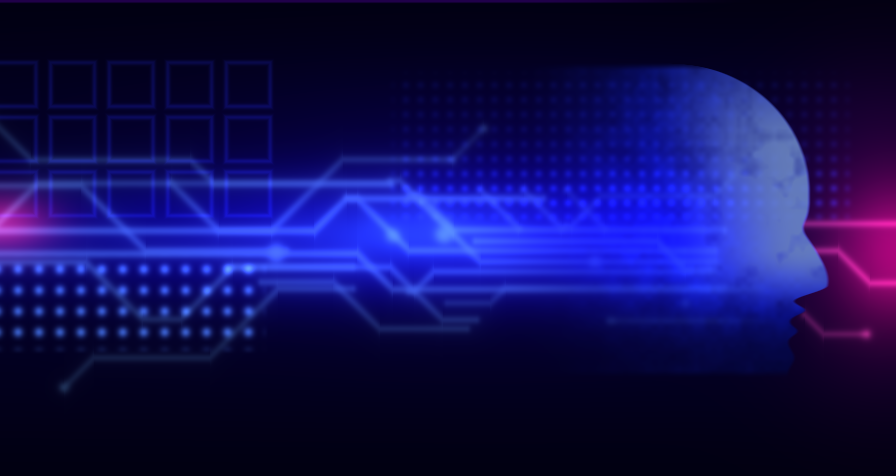
Write a WebGL 2 fragment shader that draws this background.

```glsl
#version 300 es
precision highp float;
// A glowing blue circuit band runs into a generic head silhouette in profile.
// Traces are level lines with 45 degree jogs; the profile is an ellipse joined
// to smooth bumps. Space is 100 units high, with the origin at the lower left.
uniform vec2 u_resolution;
out vec4 fragColor;

float hash(vec2 p) {
    vec3 q = fract(vec3(p.xyx) * 0.1031);
    q += dot(q, q.yzx + 33.33);
    return fract((q.x + q.y) * q.z);
}

float noise(vec2 p) {
    vec2 i = floor(p), f = fract(p);
    f = f * f * (3.0 - 2.0 * f);
    return mix(mix(hash(i), hash(i + vec2(1, 0)), f.x),
               mix(hash(i + vec2(0, 1)), hash(i + 1.0), f.x), f.y);
}

// Elliptical Gaussian spot
float glow(vec2 p, vec2 center, vec2 radius) {
    vec2 d = (p - center) / radius;
    return exp(-dot(d, d));
}

float bump(float v, float center, float width) {
    float d = (v - center) / width;
    return exp(-d * d);
}

// Soft-edged rectangle: 1 inside, 0 outside
float box(vec2 p, vec2 low, vec2 high, float soft) {
    vec2 m = smoothstep(low - soft, low + soft, p) * (1.0 - smoothstep(high - soft, high + soft, p));
    return m.x * m.y;
}

// Level line over a span of x; each jog holds its start x and its rise
float trace(vec2 p, vec2 span, float y, vec2 jogA, vec2 jogB) {
    vec2 start = vec2(jogA.x, jogB.x), rise = vec2(jogA.y, jogB.y);
    vec2 run = clamp(p.x - start, vec2(0), abs(rise));
    float dy = p.y - y - dot(run, sign(rise));
    vec2 sloped = step(0.01, run) * step(run, abs(rise) - 0.01);
    dy *= mix(1.0, 0.707, max(sloped.x, sloped.y));
    float d = length(vec2(max(max(span.x - p.x, p.x - span.y), 0.0), dy));
    return 0.6 * exp(-d * d / 0.7) + 0.2 * exp(-d * 0.65);
}

// Right-hand outline of the head at height y
float profile(float y) {
    float h = (y - 59.6) / 27.0;
    float skull = 141.0 + 28.9 * sqrt(max(0.0, 1.0 - h * h));
    float nose = 6.7 * (1.0 - smoothstep(40.0, 53.0, y)) * smoothstep(36.5, 40.0, y);
    float lips = 3.0 * bump(y, 34.8, 1.3) + 2.0 * bump(y, 30.4, 1.3);
    float face = 165.3 + 4.6 * smoothstep(27.0, 58.0, y) + nose + lips
               + 1.5 * bump(y, 24.8, 2.2) - 0.9 * bump(y, 52.0, 2.5);
    return y > 59.6 ? skull : face;
}

float circuit(vec2 p) {
    vec2 none = vec2(0);
    float t = trace(p, vec2(0, 82), 73.0, vec2(0, -6.6), vec2(40, -5));
    t += trace(p, vec2(36, 95), 61.5, vec2(36, -10), vec2(57, 15));
    t += 0.6 * trace(p, vec2(95, 101.6), 66.4, vec2(95, 6.6), none);
    t += trace(p, vec2(0, 82), 53.5, vec2(0, 8), none);
    t += trace(p, vec2(0, 60), 61.0, vec2(17, -13.7), none);
    t += 1.3 * trace(p, vec2(0, 114), 51.5, vec2(66, 6.8), none);
    t += trace(p, vec2(73, 150), 58.3, vec2(75, -11), none);
    t += trace(p, vec2(82, 150), 62.0, vec2(84, -17), none);
    t += trace(p, vec2(86, 152), 59.0, vec2(88, -7.3), none);
    t += 1.3 * trace(p, vec2(0, 160), 46.7, vec2(75, -7.5), none);
    t += trace(p, vec2(48, 100), 43.8, vec2(82, -11), none);
    t += trace(p, vec2(86, 150), 38.7, vec2(87, 4.2), none);
    t += trace(p, vec2(55, 98), 40.7, vec2(70, -9.8), none);
    t += 0.7 * trace(p, vec2(94, 152), 36.3, vec2(103, 3.2), none);
    t += trace(p, vec2(0, 74), 44.9, vec2(18, -12), vec2(38, 11));
    t += trace(p, vec2(13.5, 74), 18.6, vec2(13.5, 6.2), vec2(44, 14.5));
    t += trace(p, vec2(100, 149), 49.3, vec2(138, -6), none);
    t += 0.7 * trace(p, vec2(128, 167), 32.6, none, none);
    t += 0.7 * trace(p, vec2(119, 160), 52.5, vec2(120, 6.3), vec2(150, 9));
    for (float x = 101.0; x < 122.0; x += 9.0)
        t += 0.6 * trace(p, vec2(x, x + 8.0), 60.0, vec2(x, -8), none);
    // Solder points
    t += 1.8 * glow(p, vec2(58, 46.7), vec2(1.5, 1.8)) + glow(p, vec2(82.5, 50.5), vec2(1.4));
    t += 1.5 * glow(p, vec2(93.3, 50.7), vec2(1.7)) + glow(p, vec2(125, 45), vec2(1.3));
    t += glow(p, vec2(13.5, 18.6), vec2(1.2)) + 0.6 * glow(p, vec2(101.6, 73), vec2(1));
    return t + 0.6 * glow(p, vec2(144, 36.3), vec2(1)) + 0.6 * glow(p, vec2(128.5, 32.6), vec2(1));
}

void main() {
    vec2 p = gl_FragCoord.xy / u_resolution * vec2(188.2, 100);
    float inside = 1.0 - smoothstep(-0.5, 0.5, p.x - profile(p.y));
    float head = inside * smoothstep(20.5, 22.5, p.y) * (1.0 - smoothstep(85.0, 87.0, p.y));

    // Navy ground and the blue energy band
    float band = bump(p.y, 50.0, 13.0) * mix(0.55, 1.0, bump(p.x, 92.0, 48.0)) * inside;
    vec3 color = vec3(0.008, 0, 0.115) + vec3(0.02, 0, 0.17) * glow(p, vec2(103, 57), vec2(72, 25));
    color += vec3(0.04, 0.02, 0.6) * band;
    color += vec3(0.09, 0.22, 0.2) * glow(p, vec2(87, 51), vec2(22, 6));

    // Square outlines and dot lattices
    vec2 cell = abs(mod(p - vec2(-3.2, 76.5), vec2(12.3, 11.5)) - vec2(6.15, 5.75));
    float frame = bump(max(cell.x, cell.y), 4.6, 0.5) * box(p, vec2(-9, 54), vec2(58, 88), 1.0);
    color += vec3(0.03, 0.04, 0.2) * frame;
    float dots = glow(mod(p - vec2(1.6, 28), 4.4), vec2(2.2), vec2(1.05));
    color += vec3(0.2, 0.35, 0.6) * dots * box(p, vec2(-9, 27), vec2(55, 45.5), 1.5);
    float mesh = glow(mod(p, 3.1), vec2(1.55), vec2(0.85)) * box(p, vec2(83, 54), vec2(178, 84), 2.0);
    color += vec3(0.03, 0.05, 0.22) * mesh * mix(0.4, 1.4, bump(p.y, 59.0, 7.0));

    // Head: blue haze rising to a pale face
    float mottle = 0.65 + 0.5 * noise(p * 0.28) + 0.2 * noise(p * 0.8);
    float haze = head * smoothstep(108.0, 155.0, p.x) * mix(0.25, 1.0, smoothstep(24.0, 44.0, p.y));
    color += vec3(0.03, 0.08, 0.42) * haze * mottle;
    float pale = smoothstep(138.0, 168.0, p.x + 0.15 * (p.y - 55.0)) * smoothstep(33.0, 48.0, p.y);
    pale *= 1.0 - 0.6 * smoothstep(68.0, 88.0, p.y);
    color = mix(color, vec3(0.42, 0.52, 0.72), 0.9 * head * pale * min(mottle, 1.0));

    // Circuit light, strongest along the middle
    float light = 1.0 - exp(-circuit(p) * mix(0.35, 0.85, bump(p.y, 50.0, 15.0)));
    light *= 1.0 - 0.55 * smoothstep(98.0, 130.0, p.x);
    color += vec3(0.25, 0.42, 0.5) * light * inside * (1.0 - smoothstep(148.0, 166.0, p.x));

    // Warm glows at both ends and the pink traces ahead of the face
    color += vec3(0.6, 0.08, 0.12) * glow(p, vec2(0, 53), vec2(11, 6));
    vec3 magenta = vec3(0.5, 0.02, 0.24) * glow(p, vec2(189, 47), vec2(13, 14));
    magenta += vec3(0.16, 0, 0.09) * glow(p, vec2(186, 50), vec2(20, 32));
    float pink = trace(p, vec2(169, 190), 53.0, vec2(0), vec2(0));
    pink += trace(p, vec2(171, 190), 47.3, vec2(176, -6.8), vec2(0));
    pink += 0.6 * trace(p, vec2(169, 182), 33.8, vec2(169, -4), vec2(0));
    pink += 0.5 * glow(p, vec2(182, 29.8), vec2(1.2));
    color += (magenta + vec3(0.45, 0.15, 0.3) * pink) * (1.0 - head);

    // Violet top rim and darkened corners
    color *= 1.0 - 0.45 * smoothstep(25.0, 55.0, abs(p.y - 50.0));
    color += vec3(0.12, 0, 0.22) * smoothstep(99.2, 99.7, p.y) * (1.0 - smoothstep(110.0, 160.0, p.x));
    fragColor = vec4(min(color, 1.0), 1);
}
```
